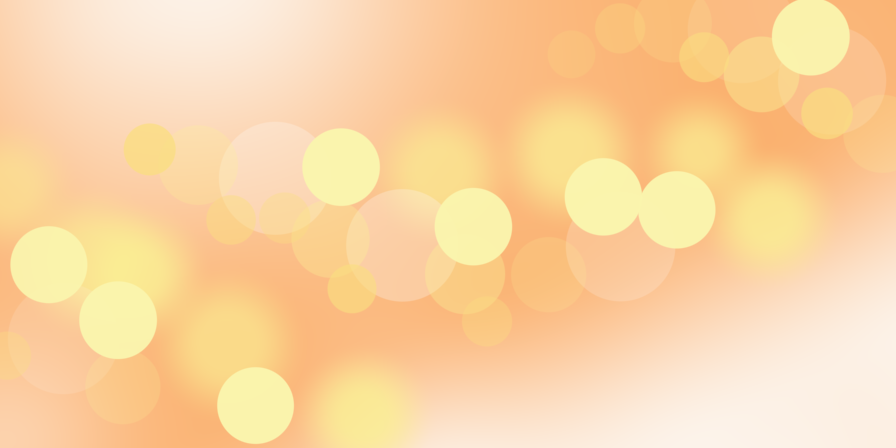
Write a Shadertoy shader that draws this background.

```glsl
// Warm bokeh: crisp and blurred yellow discs over a peach and cream glow.

const vec3 ORANGE = vec3(0.98, 0.68, 0.41);
const vec3 PEACH  = vec3(0.99, 0.82, 0.67);
const vec3 CREAM  = vec3(0.99, 0.96, 0.93);
const vec3 LEMON  = vec3(0.98, 0.96, 0.68);
const vec3 GLOW   = vec3(0.98, 0.94, 0.58);
const vec3 GOLD   = vec3(0.98, 0.87, 0.50);

const float NOISE_SCALE  = 2.3;
const float NOISE_AMOUNT = 0.12;
const float JITTER       = 0.04;
const vec2  SCATTER_STEP = vec2(0.618034, 0.754878);

struct Layer {
    int count;
    vec2 seed;
    vec2 radius;   // smallest, largest
    vec2 opacity;  // faintest, strongest
    float blur;
    vec3 tint;
};

vec2 hash2(vec2 p) {
    vec3 q = fract(p.xyx * vec3(0.1031, 0.1030, 0.0973));
    q += dot(q, q.yzx + 33.33);
    return fract((q.xx + q.yz) * q.zy);
}

float cornerSlope(vec2 cell, vec2 offset) {
    return dot(hash2(cell + offset + 17.0) * 2.0 - 1.0, fract(cell) - offset);
}

float gradientNoise(vec2 p) {
    vec2 cell = floor(p), f = p - cell;
    vec2 u = f * f * f * (f * (f * 6.0 - 15.0) + 10.0);
    vec4 corner;
    for (int i = 0; i < 4; i++) {
        vec2 o = vec2(i & 1, i >> 1);
        corner[i] = dot(hash2(cell + o + 17.0) * 2.0 - 1.0, f - o);
    }
    return mix(mix(corner.x, corner.y, u.x), mix(corner.z, corner.w, u.x), u.y);
}

float softSpot(vec2 p, vec2 center, vec2 size) {
    vec2 q = (p - center) / size;
    return exp(-dot(q, q));
}

// Pale light at the top left and lower right, orange in between
vec3 backdrop(vec2 p) {
    float pale = 0.08 + NOISE_AMOUNT * gradientNoise(p * NOISE_SCALE);
    pale += 0.85 * softSpot(p, vec2(0.43, 1.05), vec2(0.55, 0.50));
    pale += 0.42 * softSpot(p, vec2(0.00, 0.00), vec2(0.25, 0.22));
    pale += 0.30 * softSpot(p, vec2(0.95, 0.00), vec2(0.22, 0.25));
    pale += 0.88 * smoothstep(-0.30, 0.25, 0.45 * (p.x - 1.0) - 0.9 * p.y);
    vec3 warm = mix(ORANGE, PEACH, clamp(pale * 2.0, 0.0, 1.0));
    return mix(warm, CREAM, clamp(pale * 2.0 - 1.0, 0.0, 1.0));
}

// Evenly spread points in a band that climbs from lower left to upper right
vec2 scatter(int i, vec2 seed) {
    vec2 u = fract(seed + float(i) * SCATTER_STEP);
    float x = 2.0 * u.x;
    float climb = smoothstep(0.8, 1.6, x);
    float y = mix(mix(0.05, 0.50, climb), mix(0.72, 1.03, climb), u.y);
    return vec2(x, y) + JITTER * (hash2(seed * 91.0 + float(i)) - 0.5);
}

vec3 addDiscs(vec3 color, vec2 p, Layer layer) {
    for (int i = 0; i < layer.count; i++) {
        vec2 vary = hash2(layer.seed * 57.0 + float(i) * 3.7);
        float radius = mix(layer.radius.x, layer.radius.y, vary.x);
        float alpha = mix(layer.opacity.x, layer.opacity.y, vary.y);
        float d = length(p - scatter(i, layer.seed)) - radius;
        float cover = 1.0 - smoothstep(-layer.blur, layer.blur, d);
        color = mix(color, layer.tint, alpha * cover);
    }
    return color;
}

void mainImage(out vec4 fragColor, in vec2 fragCoord) {
    // Canvas units: height 1, width stretched to 2
    vec2 p = fragCoord / iResolution.y;
    float edge = 0.9 / iResolution.y;

    vec3 color = backdrop(p);
    color = addDiscs(color, p, Layer(9, vec2(0.16, 0.52), vec2(0.085, 0.12),
                                     vec2(0.50, 0.95), 0.065, GLOW));
    color = addDiscs(color, p, Layer(6, vec2(0.83, 0.80), vec2(0.120, 0.127),
                                     vec2(0.10, 0.35), edge, CREAM));
    color = addDiscs(color, p, Layer(8, vec2(0.52, 0.36), vec2(0.083, 0.090),
                                     vec2(0.15, 0.45), edge, GLOW));
    color = addDiscs(color, p, Layer(10, vec2(0.69, 0.92), vec2(0.053, 0.058),
                                     vec2(0.15, 0.80), edge, GOLD));
    color = addDiscs(color, p, Layer(8, vec2(0.05, 0.55), vec2(0.085, 0.087),
                                     vec2(0.92, 0.98), edge, LEMON));
    fragColor = vec4(color, 1.0);
}
```
